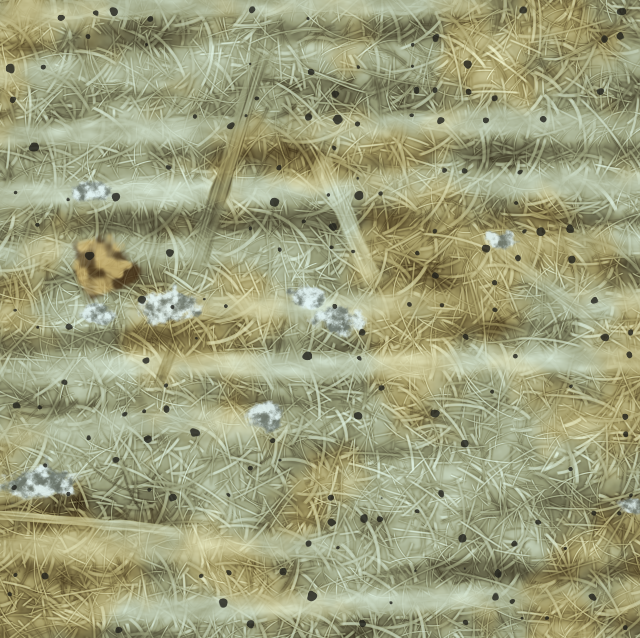
Reproduce this texture procedurally as a Shadertoy shader.

```glsl
// A matted plant-fibre sheet crossed by about eleven soft horizontal ridges.
// Layers of random curved fibres build one tone value, ridges blur over them,
// then a colour ramp, broad stems, glassy grains and dark specks finish it.

const float RIDGES = 10.7;
const int FIBRE_LAYERS = 10;
const vec3 DARK = vec3(0.16, 0.125, 0.065);
const vec3 OLIVE = vec3(0.60, 0.61, 0.46);
const vec3 CREAM = vec3(0.88, 0.93, 0.85);
const vec3 RUST = vec3(0.46, 0.27, 0.08);
const vec3 GLASS_SHADE = vec3(0.40, 0.44, 0.41);
const vec3 GLASS_LIGHT = vec3(0.90, 0.97, 0.98);

// Stem end points, then half width, tone and opacity.
const vec4 STEM_ENDS[5] = vec4[5](
    vec4(0.415, 0.93, 0.302, 0.56), vec4(0.275, 0.47, 0.245, 0.385),
    vec4(0.50, 0.76, 0.592, 0.54), vec4(-0.03, 0.197, 0.31, 0.165),
    vec4(0.78, 0.61, 0.94, 0.49));
const vec3 STEM_STYLE[5] = vec3[5](
    vec3(0.016, 0.40, 0.85), vec3(0.010, 0.28, 0.55), vec3(0.017, 0.76, 0.75),
    vec3(0.009, 0.70, 0.85), vec3(0.013, 0.62, 0.65));
// Glassy grains: centre and radius.
const vec3 GRAINS[9] = vec3[9](
    vec3(0.145, 0.70, 0.030), vec3(0.27, 0.52, 0.044), vec3(0.15, 0.505, 0.026),
    vec3(0.48, 0.535, 0.030), vec3(0.53, 0.50, 0.036), vec3(0.415, 0.347, 0.033),
    vec3(0.06, 0.243, 0.052), vec3(0.782, 0.622, 0.024), vec3(0.99, 0.205, 0.020));

float hash(vec2 p) {
    vec3 q = fract(p.xyx * 0.1031);
    q += dot(q, q.yzx + 33.33);
    return fract((q.x + q.y) * q.z);
}

float noise(vec2 p) {
    vec2 i = floor(p), f = fract(p);
    f = f * f * (3.0 - 2.0 * f);
    return mix(mix(hash(i), hash(i + vec2(1, 0)), f.x),
               mix(hash(i + vec2(0, 1)), hash(i + vec2(1, 1)), f.x), f.y);
}

float fbm(vec2 p) {
    float sum = 0.0, gain = 0.53;
    for (int i = 0; i < 4; i++) {
        sum += gain * noise(p);
        p = mat2(1.6, 1.2, -1.2, 1.6) * p + 7.3;
        gain *= 0.5;
    }
    return sum;
}

vec2 rotate(vec2 p, float a) {
    return vec2(cos(a) * p.x + sin(a) * p.y, cos(a) * p.y - sin(a) * p.x);
}

// Lays one curved fibre per grid cell over the tone, each with a faint shadow.
float layFibres(float tone, vec2 p, float scale, float seed, float pixel) {
    vec2 q = p * scale, cell = floor(q);
    float soft = pixel * scale;
    for (int j = -1; j <= 1; j++)
    for (int i = -1; i <= 1; i++) {
        vec2 id = cell + vec2(i, j) + seed * 37.0 + 50.0;
        float h = hash(id + 3.1), k = hash(id + 8.7);
        vec2 centre = cell + vec2(i, j) + vec2(hash(id), hash(id + 5.3));
        vec2 local = rotate(q - centre, 3.14159 * hash(id + 1.9));
        float bend = (k - 0.5) * 0.7;
        float d = abs(local.y - bend * local.x * local.x);
        float halfLength = mix(0.35, 0.9, h);
        float width = mix(0.0009, 0.0030, k * k) * scale;
        float ends = 1.0 - smoothstep(halfLength * 0.8, halfLength, abs(local.x));
        float body = 1.0 - smoothstep(max(width - soft, 0.0), width + soft, d);
        float shade = 1.0 - smoothstep(width, width * 3.0 + soft, d);
        float fibreTone = mix(0.24, 0.96, sqrt(hash(id + 6.1))) - 0.12 * d / width;
        tone *= 1.0 - 0.22 * shade * ends;
        tone = mix(tone, fibreTone, body * ends * 0.72);
    }
    return tone;
}

// Coordinates along (0 to 1) and across (in canvas units) a line.
vec2 alongAcross(vec2 p, vec2 a, vec2 b) {
    vec2 d = b - a;
    float len = length(d);
    return vec2(dot(p - a, d) / (len * len), (d.x * (p.y - a.y) - d.y * (p.x - a.x)) / len);
}

float layStem(float tone, vec2 p, vec4 ends, vec3 style) {
    vec2 s = alongAcross(p, ends.xy, ends.zw);
    float edge = abs(s.y + 0.005 * (noise(p * 30.0) - 0.5));
    float mask = 1.0 - smoothstep(style.x * 0.7, style.x, edge);
    mask *= smoothstep(0.0, 0.1, s.x) * (1.0 - smoothstep(0.85, 1.0, s.x));
    float grain = noise(vec2(s.x * 7.0, s.y * 420.0)) - 0.5;
    float stain = 0.22 * smoothstep(0.45, 0.62, s.x) * (1.0 - smoothstep(0.7, 0.9, s.x));
    float stemTone = style.y + 0.42 * grain - stain * step(style.y, 0.5);
    return mix(tone, stemTone, mask * style.z * (0.7 + 0.3 * noise(p * 45.0)));
}

// Soft ridge with uneven strength along its length and a brown trough.
float layRidges(float tone, vec2 p) {
    float phase = (p.y - 0.02 * p.x + 0.018 * (noise(p * vec2(4.0, 3.0)) - 0.5)) * RIDGES;
    float row = floor(phase), offset = abs(fract(phase) - 0.5);
    float strength = smoothstep(0.22, 0.72, noise(vec2(p.x * 3.2 + row * 5.7, row * 9.1)));
    float crest = 1.0 - smoothstep(0.08, 0.31, offset + 0.12 * (fbm(p * vec2(14.0, 30.0)) - 0.5));
    float streak = fbm(p * vec2(22.0, 48.0) + row);
    float trough = smoothstep(0.23, 0.42, offset) * smoothstep(0.4, 0.75, fbm(p * vec2(5.0, 17.0) + 4.0));
    tone *= 1.0 - 0.42 * trough;
    return mix(tone, 0.48 + 0.55 * streak, crest * strength * 0.82);
}

vec3 toneRamp(float t) {
    return t < 0.5 ? mix(DARK, OLIVE, t * 2.0) : mix(OLIVE, CREAM, t * 2.0 - 1.0);
}

vec3 layGrain(vec3 colour, vec2 p, vec3 grain) {
    vec2 d = (p - grain.xy) * vec2(0.85, 1.35);
    float ragged = length(d) / grain.z + 1.1 * (fbm(p * 55.0) - 0.5);
    float facets = smoothstep(0.25, 0.7, fbm(p * 95.0 + grain.xy * 40.0));
    float mask = 1.0 - smoothstep(0.6, 0.95, ragged);
    return mix(colour, mix(GLASS_SHADE, GLASS_LIGHT, facets), mask * 0.85);
}

void mainImage(out vec4 fragColor, in vec2 fragCoord) {
    vec2 p = fragCoord / iResolution.y;
    float pixel = 0.7 / iResolution.y;

    // Fibre mat, finest layers underneath
    float tone = 0.2 + 0.55 * fbm(p * 24.0);
    for (int i = 0; i < FIBRE_LAYERS; i++)
        tone = layFibres(tone, p, 32.0 - 2.0 * float(i), float(i), pixel);
    tone += 0.55 * (fbm(p * vec2(9.0, 14.0) + 2.0) - 0.47);

    // Ridges and stems
    tone = layRidges(tone, p);
    for (int i = 0; i < 5; i++) tone = layStem(tone, p, STEM_ENDS[i], STEM_STYLE[i]);

    // Light falls off towards the corners
    tone += 0.09 - 0.22 * dot(p - vec2(0.58, 0.48), p - vec2(0.58, 0.48));
    vec3 colour = toneRamp(clamp(tone, 0.0, 1.1));
    float warmth = smoothstep(0.4, 0.7, fbm(p * 8.0 + 11.0)) * (1.0 - 0.5 * clamp(tone, 0.0, 1.0));
    colour *= mix(vec3(0.98, 1.0, 1.02), vec3(1.08, 0.97, 0.78), warmth);

    // Rusty crumbs, glassy grains and dark specks
    float crumb = length(p - vec2(0.165, 0.575)) + 0.07 * (fbm(p * 28.0) - 0.5);
    vec3 crumbColour = mix(RUST * 0.5, vec3(0.80, 0.68, 0.40), smoothstep(0.35, 0.75, noise(p * 70.0)));
    colour = mix(colour, crumbColour, 0.7 * (1.0 - smoothstep(0.035, 0.06, crumb)));
    for (int i = 0; i < 9; i++) colour = layGrain(colour, p, GRAINS[i]);
    vec2 speckCell = floor(p * 24.0);
    vec2 speckPos = 0.25 + 0.5 * vec2(hash(speckCell + 2.0), hash(speckCell + 9.0));
    float speckSize = 0.16 * pow(hash(speckCell + 17.0), 5.0);
    float speck = length(fract(p * 24.0) - speckPos) + 0.08 * (noise(p * 150.0) - 0.5);
    colour = mix(colour, vec3(0.12, 0.12, 0.10), 0.8 * (1.0 - smoothstep(speckSize, speckSize + 0.05, speck)) * step(0.03, speckSize));

    fragColor = vec4(colour, 1.0);
}
```
